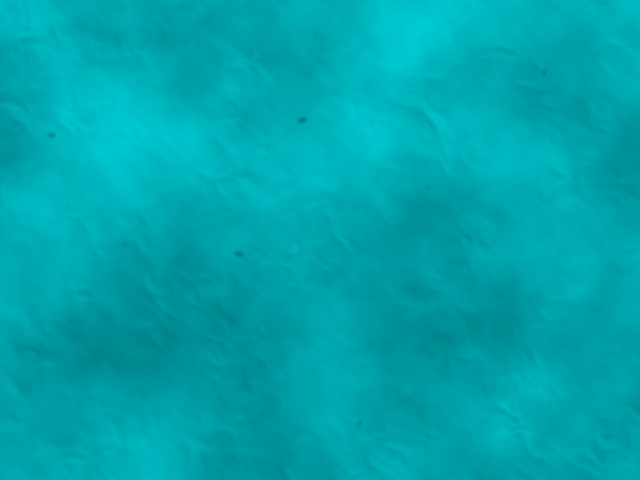
Write a Shadertoy shader that draws this texture.

```glsl
// Turquoise shallow water over pale sand: broad soft patches of light and shade
// from gradient noise, blurred mottling with sparse faint creases lit as relief,
// a trace of fine grain and a few blurred dark specks drifting in the water.

const vec3  MEAN_COLOR    = vec3(0.0, 0.645, 0.677);
const vec3  TONE_RANGE    = vec3(0.0, 1.0, 1.02);
const vec3  SPECK_COLOR   = vec3(0.0, 0.40, 0.41);
const float CLOUD_SCALE   = 2.7;    // patches per canvas height
const float CLOUD_DEPTH   = 0.19;
const float SLOPE_DEPTH   = 0.05;   // brighter towards the top
const float MOTTLE_SCALE  = 13.0;
const float MOTTLE_DEPTH  = 0.026;
const float CREASE_SCALE  = 13.0;
const float CREASE_DEPTH  = 0.14;
const float CREASE_ANGLE  = -0.6;
const float RELIEF_STEP   = 0.004;
const float GRAIN_SCALE   = 150.0;
const float GRAIN_DEPTH   = 0.010;
const float SPECK_RADIUS  = 0.0105;
const int   SPECK_COUNT   = 9;

vec2 hash2(vec2 cell) {
    uvec2 q = uvec2(ivec2(cell) + 4096);
    uint h = q.x * 1597334677u ^ q.y * 3812015801u;
    h = (h ^ (h >> 15)) * 2246822519u;
    h ^= h >> 13;
    uint k = h * 3266489917u;
    k ^= k >> 16;
    return vec2(h & 65535u, k & 65535u) / 65535.0;
}

float cornerSlope(vec2 cell, vec2 corner, vec2 f) {
    float angle = 6.28319 * hash2(cell + corner).x;
    return dot(vec2(cos(angle), sin(angle)), f - corner);
}

float gradientNoise(vec2 p) {
    vec2 cell = floor(p), f = p - cell;
    vec2 u = f * f * f * (f * (f * 6.0 - 15.0) + 10.0);
    float low  = mix(cornerSlope(cell, vec2(0, 0), f), cornerSlope(cell, vec2(1, 0), f), u.x);
    float high = mix(cornerSlope(cell, vec2(0, 1), f), cornerSlope(cell, vec2(1, 1), f), u.x);
    return mix(low, high, u.y);
}

mat2 rotation(float angle) {
    float c = cos(angle), s = sin(angle);
    return mat2(c, s, -s, c);
}

// Sum of four turned octaves, each weaker by the given factor
float fractalNoise(vec2 p, float falloff) {
    float sum = 0.0, weight = 1.0;
    for (int i = 0; i < 4; i++) {
        sum += weight * gradientNoise(p);
        p = rotation(0.7) * p * 2.05 + vec2(17.3, 9.1);
        weight *= falloff;
    }
    return sum;
}

// Warped ridges in two octaves, only slightly stretched
float creaseHeight(vec2 p) {
    p = rotation(-CREASE_ANGLE) * p * CREASE_SCALE * vec2(0.92, 1.1);
    p += 0.35 * vec2(gradientNoise(p * 1.3 + 31.0), gradientNoise(p * 1.3 + 57.0));
    float ridge = gradientNoise(p);
    float fine = gradientNoise(rotation(0.9) * p * 2.0 + 13.7);
    return -sqrt(ridge * ridge + 0.004) - 0.45 * sqrt(fine * fine + 0.006);
}

// Creases lit from above, broken up into short stretches
float creases(vec2 p) {
    vec2 toLight = RELIEF_STEP * vec2(0.5, 0.87);
    float relief = creaseHeight(p - toLight) - creaseHeight(p + toLight);
    float presence = smoothstep(-0.25, 0.4, gradientNoise(p * 7.0 + 71.0));
    return relief * mix(0.3, 1.3, presence);
}

// Coverage of soft oval specks, one in each column, most of them faint
float specks(vec2 p, float aspect) {
    float cover = 0.0;
    for (int i = 0; i < SPECK_COUNT; i++) {
        float id = float(i);
        vec2 place = hash2(vec2(id, 101.0));
        vec2 look = hash2(vec2(id, 211.0));
        vec2 center = vec2((id + place.x) / float(SPECK_COUNT) * aspect, place.y);
        vec2 d = rotation(-mix(-0.2, 1.2, look.x)) * (p - center);
        float size = SPECK_RADIUS * mix(0.7, 1.1, look.y);
        float r = length(d * vec2(1.0, 1.6)) / size;
        float strength = mix(0.15, 0.6, look.y * look.y);
        cover = max(cover, strength * (1.0 - smoothstep(0.2, 1.3, r)));
    }
    return cover;
}

void mainImage(out vec4 fragColor, in vec2 fragCoord) {
    vec2 p = fragCoord / iResolution.y;
    float aspect = iResolution.x / iResolution.y;

    float tone = CLOUD_DEPTH * fractalNoise(p * CLOUD_SCALE + vec2(9.2, 4.6), 0.45);
    tone += SLOPE_DEPTH * (p.y - 0.5);
    tone += MOTTLE_DEPTH * fractalNoise(p * MOTTLE_SCALE + 43.0, 0.6);
    tone += CREASE_DEPTH * creases(p);
    tone += GRAIN_DEPTH * gradientNoise(p * GRAIN_SCALE);

    vec3 color = MEAN_COLOR + TONE_RANGE * tone;
    color = mix(color, SPECK_COLOR, specks(p, aspect));
    fragColor = vec4(clamp(color, 0.0, 1.0), 1.0);
}
```
